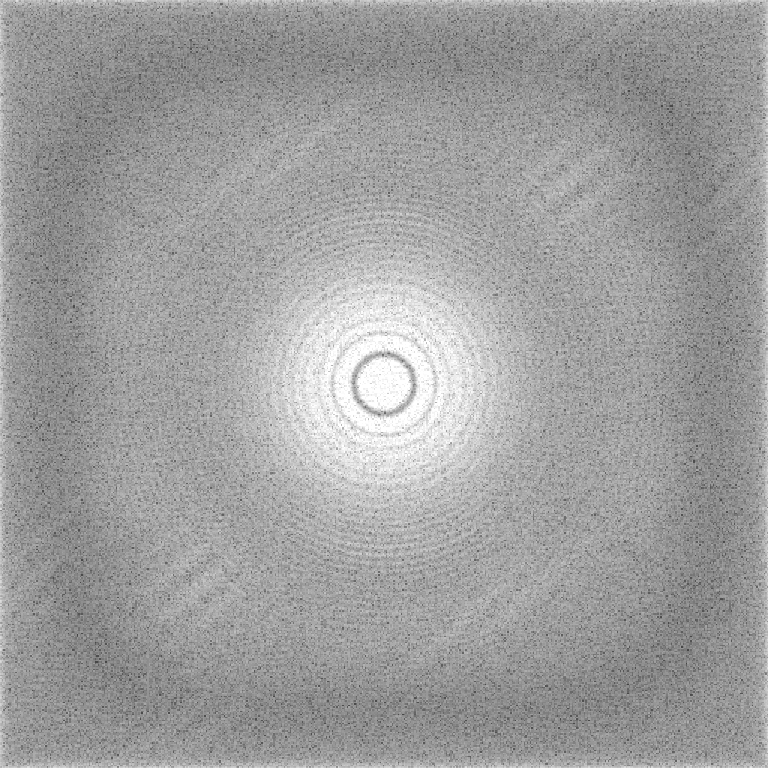
A Shadertoy shader for this background:

```glsl
// A grey diffraction spectrum: a white core with dark rings, a squarish dark halo,
// faint fringes and speckle. Radial falloffs, mirrored patches, layered sines and
// hashed cells are summed; the field is symmetric about the centre.

const float TAU = 6.2831853;
const float GRAIN_CELLS = 512.0;
const float GRAIN_STRENGTH = 0.095;

float bell(float x, float center, float width) {
    float d = (x - center) / width;
    return exp(-d * d);
}

float hash(vec2 cell) {
    vec3 q = fract(vec3(cell.xyx) * 0.1031);
    q += dot(q, q.yzx + 33.33);
    return fract((q.x + q.y) * q.z);
}

// Oval glow with its long axis along the given angle.
float oval(vec2 p, vec2 size, float angle) {
    float c = cos(angle), s = sin(angle);
    vec2 q = vec2(c * p.x + s * p.y, c * p.y - s * p.x) / size;
    return exp(-dot(q, q));
}

// The same glow on both sides of the centre.
float ovalPair(vec2 p, vec2 center, vec2 size, float angle) {
    return oval(p - center, size, angle) + oval(p + center, size, angle);
}

// Broad light: core, squarish halo and bright canvas border.
float baseTone(vec2 p, float r) {
    vec2 a = abs(p);
    float squircle = pow(dot(a * a, a * a), 0.25);
    float border = 0.5 - max(a.x, a.y);
    float tone = 0.60 + 0.45 * exp(-pow(r / 0.15, 2.2));
    tone += 0.025 * bell(r, 0.31, 0.06);
    tone -= 0.065 * bell(squircle, 0.425, 0.05);
    tone -= 0.025 * smoothstep(0.42, 0.56, r);
    return tone + 0.17 * exp(-border / 0.006) + 0.03 * exp(-border / 0.025);
}

// Dark central rings followed by ever finer, fainter ones.
float rings(vec2 p, float r) {
    float vertical = p.y * p.y / (r * r + 1e-5);
    float sum = -0.36 * bell(r, 0.039, 0.0045);
    sum -= 0.15 * bell(r, 0.067, 0.0038);
    sum -= 0.07 * bell(r, 0.085, 0.0035);
    sum += 0.035 * sin(TAU * r / 0.0155) * bell(r, 0.128, 0.033);
    float fine = 0.012 + 0.035 * vertical * vertical * bell(r, 0.215, 0.04);
    sum += fine * sin(TAU * r / 0.0105) * smoothstep(0.13, 0.18, r)
         * (1.0 - smoothstep(0.34, 0.42, r));
    return sum + 0.035 * pow(vertical, 4.0) * bell(r, 0.22, 0.025);
}

// Diagonal streaks confined to mirrored patches.
float streaks(vec2 p) {
    float across = dot(p, vec2(-0.66, 0.75));
    float wave = cos(TAU * across / 0.037 + 0.5 * sin(22.0 * p.x));
    float stripe = 0.6 + 0.4 * wave;
    float patches = 0.075 * ovalPair(p, vec2(0.245, 0.265), vec2(0.08, 0.07), 0.8);
    patches += 0.055 * ovalPair(p, vec2(-0.14, 0.295), vec2(0.13, 0.035), 0.6);
    patches += 0.050 * ovalPair(p, vec2(0.25, 0.435), vec2(0.08, 0.045), 0.5);
    patches += 0.055 * ovalPair(p, vec2(0.455, 0.25), vec2(0.085, 0.04), 1.4);
    float tone = patches * stripe;
    tone += 0.030 * ovalPair(p, vec2(-0.34, 0.12), vec2(0.08, 0.045), 0.9);
    tone += 0.030 * ovalPair(p, vec2(0.34, 0.13), vec2(0.08, 0.05), 2.2);
    tone += 0.025 * ovalPair(p, vec2(-0.19, 0.18), vec2(0.12, 0.025), 0.7);
    tone -= 0.025 * ovalPair(p, vec2(0.35, 0.23), vec2(0.05, 0.05), 0.0);
    return tone - 0.025 * ovalPair(p, vec2(-0.24, 0.16), vec2(0.1, 0.03), 0.7);
}

// Small dashes from crossed sine layers, faded in and out slowly.
float weave(vec2 p) {
    float sum = 0.0;
    for (int i = 0; i < 3; i++) {
        float k = float(i);
        float rows = cos(TAU * ((104.0 + 11.0 * k) * p.y + (9.0 - 14.0 * k) * p.x));
        float columns = cos(TAU * (38.0 + 9.0 * k) * p.x);
        float fade = 0.5 + 0.5 * cos((13.0 + 5.0 * k) * p.x + (19.0 - 7.0 * k) * p.y);
        sum += rows * (0.65 + 0.35 * columns) * fade;
    }
    return sum / 3.0;
}

// Log-magnitude speckle: mostly mild grain with a tail of dark specks.
float speckle(vec2 p) {
    vec2 folded = p.y < 0.0 ? -p : p;
    float u = clamp(hash(floor(folded * GRAIN_CELLS) + 700.0), 0.001, 0.999);
    return max(0.5 * log(-log(u)) + 0.289, -2.6);
}

void mainImage(out vec4 fragColor, in vec2 fragCoord) {
    vec2 p = fragCoord / iResolution.xy - 0.5;
    float r = length(p);

    float tone = min(baseTone(p, r), 1.0) + rings(p, r) + streaks(p);
    tone += 0.045 * weave(p);
    tone += GRAIN_STRENGTH * speckle(p);

    fragColor = vec4(vec3(clamp(tone, 0.0, 1.0)), 1.0);
}
```
